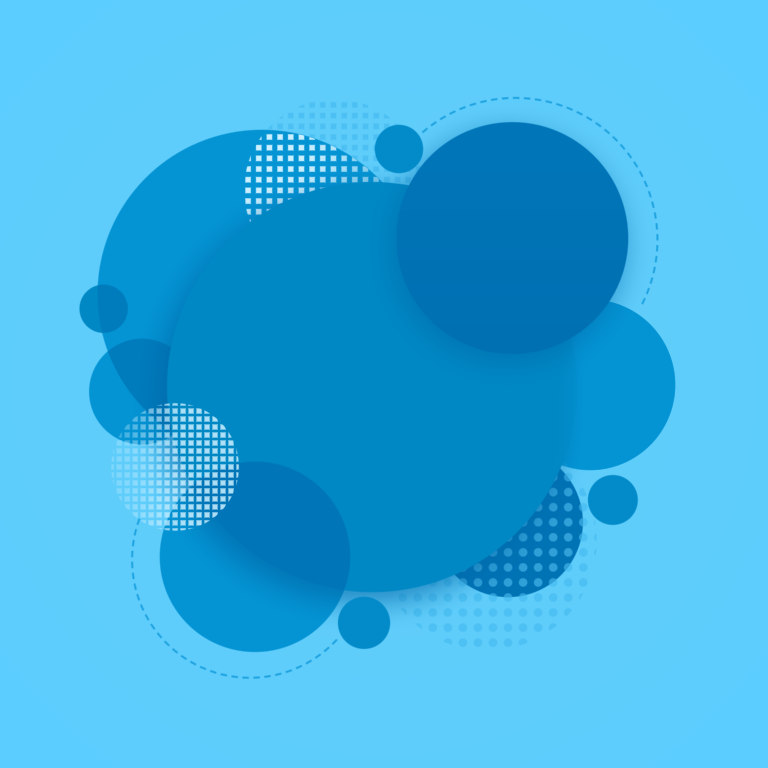
Give the GLSL for this background, as a three.js fragment shader.

```glsl
// Overlapping blue discs with soft shadows, halftone patches and dashed arcs on sky blue.
varying vec2 vUv;

// Colours
const vec3 SKY = vec3(0.373, 0.802, 0.982);
const vec3 SKY_RIM = vec3(0.358, 0.802, 0.995);
const vec3 BRIGHT = vec3(0.015, 0.58, 0.83);
const vec3 MID = vec3(0.0, 0.535, 0.77);
const vec3 OVERLAP = vec3(0.0, 0.485, 0.74);
const vec3 DEEP = vec3(0.0, 0.45, 0.71);
const vec3 SHADE = vec3(0.0, 0.40, 0.65);
const vec3 DASH = vec3(0.12, 0.64, 0.88);
const vec3 PALE = vec3(0.80, 0.94, 1.0);

// Discs: centre x, centre y, radius
const vec3 MAIN = vec3(0.4845, 0.496, 0.267);
const vec3 BACK = vec3(0.341, 0.617, 0.214);
const vec3 TOP = vec3(0.667, 0.690, 0.151);
const vec3 RIGHT = vec3(0.768, 0.499, 0.111);
const vec3 LEFT = vec3(0.185, 0.490, 0.069);
const vec3 LOWER = vec3(0.332, 0.275, 0.124);
const vec3 DOTTED = vec3(0.6615, 0.320, 0.0975);
const vec3 BUBBLE_LEFT = vec3(0.135, 0.598, 0.0315);
const vec3 BUBBLE_TOP = vec3(0.5195, 0.806, 0.0315);
const vec3 BUBBLE_LOW = vec3(0.474, 0.189, 0.034);
const vec3 BUBBLE_RIGHT = vec3(0.798, 0.349, 0.0325);

// Halftone patches and arcs
const vec3 PATCH_TOP = vec3(0.436, 0.753, 0.118);
const vec3 PATCH_LEFT = vec3(0.228, 0.392, 0.083);
const vec3 PATCH_LOW = vec3(0.634, 0.296, 0.143);
const vec3 ARC_TOP = vec3(0.671, 0.6875, 0.185);
const vec3 ARC_LOW = vec3(0.3255, 0.271, 0.1535);
const float ARC_HALF_ANGLE = 1.385;
const float DASH_PITCH = 0.0143;
const float EDGE = 0.0012;

float fill(float d) {
  return 1.0 - smoothstep(-EDGE, EDGE, d);
}

float disc(vec2 p, vec3 c) {
  return fill(length(p - c.xy) - c.z);
}

// Soft falloff around a shifted disc
float shadow(vec2 p, vec3 c, vec2 shift, float width) {
  float d = length(p - c.xy - shift) - c.z;
  float s = 1.0 - smoothstep(-0.5 * width, width, d);
  return s * s;
}

float squareGrid(vec2 p, vec2 anchor, float pitch, float halfSide) {
  vec2 q = abs(fract((p - anchor) / pitch + 0.5) - 0.5) * pitch;
  return fill(max(q.x, q.y) - halfSide);
}

float roundGrid(vec2 p, vec2 anchor, float pitch, float radius) {
  vec2 q = (fract((p - anchor) / pitch + 0.5) - 0.5) * pitch;
  return fill(length(q) - radius);
}

float dashedArc(vec2 p, vec3 c, float midAngle) {
  vec2 q = p - c.xy;
  vec2 axis = vec2(cos(midAngle), sin(midAngle));
  float a = atan(axis.x * q.y - axis.y * q.x, dot(axis, q));
  float along = abs(fract(a * c.z / DASH_PITCH) - 0.5) * DASH_PITCH;
  float line = fill(abs(length(q) - c.z) - 0.0013);
  return line * fill(along - 0.0042) * step(abs(a), ARC_HALF_ANGLE);
}

void main() {
  vec2 p = vUv;
  float inBack = disc(p, BACK);
  float inMain = disc(p, MAIN);

  // Sky and dashed arcs
  vec3 col = mix(SKY, SKY_RIM, smoothstep(0.35, 0.65, length(p - 0.5)));
  col = mix(col, DASH, dashedArc(p, ARC_TOP, 0.908));
  col = mix(col, DASH, dashedArc(p, ARC_LOW, 4.163));

  // Back disc with its halftone patch
  col = mix(col, BRIGHT, inBack);
  float squares = squareGrid(p, vec2(0.323, 0.8216), 0.0139, 0.0036) * disc(p, PATCH_TOP);
  float patchFade = 1.0 - 0.5 * smoothstep(0.38, 0.54, p.x);
  col = mix(col, mix(DASH, PALE, inBack), squares * mix(0.3, patchFade, inBack));

  // Discs behind the main one
  col = mix(col, BRIGHT, disc(p, RIGHT));
  col = mix(col, mix(BRIGHT, OVERLAP, inBack), disc(p, LEFT));
  col = mix(col, BRIGHT, disc(p, LOWER));
  float inDotted = disc(p, DOTTED);
  col = mix(col, DEEP, inDotted);
  float dots = roundGrid(p, vec2(0.6615, 0.320), 0.0196, 0.0056) * disc(p, PATCH_LOW);
  col = mix(col, mix(DASH, SKY, inDotted), dots * mix(0.28, 0.5, inDotted));

  // Main disc: shadow, body, then the discs showing through it
  col = mix(col, SHADE, 0.62 * shadow(p, MAIN, vec2(-0.012, -0.014), 0.055));
  col = mix(col, MID, inMain);
  col = mix(col, BRIGHT, disc(p, RIGHT) * smoothstep(0.725, 0.778, p.x) * (1.0 - inDotted));
  col = mix(col, DASH, dots * 0.5 * disc(p, RIGHT) * smoothstep(0.72, 0.745, p.x));
  col = mix(col, DEEP, 0.9 * disc(p, LOWER) * inMain);

  // Top disc with its shadow
  col = mix(col, SHADE, 0.5 * shadow(p, TOP, vec2(-0.006, -0.012), 0.055));
  col = mix(col, DEEP + vec3(0.0, 0.012, 0.012) * (p.y - TOP.y) / TOP.z, disc(p, TOP));

  // Fine halftone patch on the left
  float fine = squareGrid(p, PATCH_LEFT.xy, 0.0104, 0.0034) * disc(p, PATCH_LEFT);
  col = mix(col, PALE, fine * mix(0.3, 0.85, smoothstep(0.15, 0.25, p.x)));

  // Small bubbles
  col = mix(col, mix(MID, OVERLAP, inBack), disc(p, BUBBLE_LEFT));
  float bubbles = max(disc(p, BUBBLE_TOP), max(disc(p, BUBBLE_LOW), disc(p, BUBBLE_RIGHT)));
  col = mix(col, MID + vec3(0.01, 0.01, 0.02), bubbles);

  gl_FragColor = vec4(col, 1.0);
}
```
